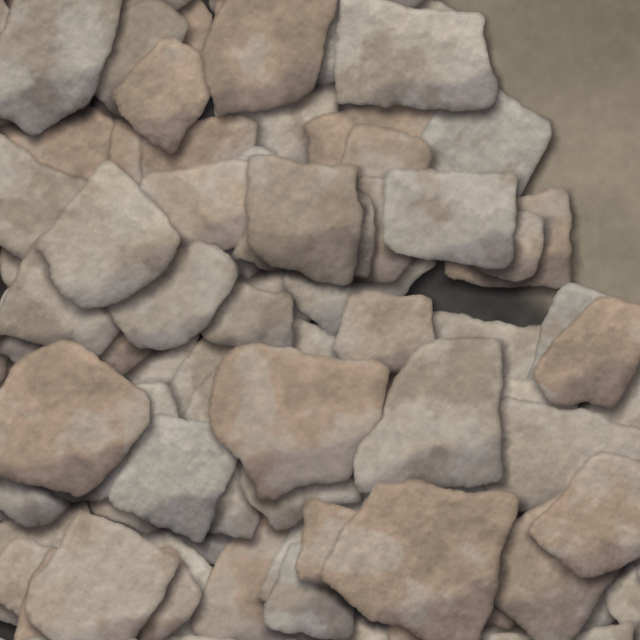
This texture is drawn by a WebGL 2 fragment shader. Its source:

```glsl
#version 300 es
precision highp float;

uniform vec2 u_resolution;
out vec4 fragColor;

const float TAU = 6.28319;
const vec2 LIGHT = vec2(-0.28, 0.96);

float hash(vec2 p) {
  vec3 q = fract(p.xyx * vec3(0.1031, 0.1030, 0.0973));
  q += dot(q, q.yzx + 33.33);
  return fract((q.x + q.y) * q.z);
}

float noise(vec2 p) {
  vec2 i = floor(p), f = fract(p);
  f = f * f * (3.0 - 2.0 * f);
  float low = mix(hash(i), hash(i + vec2(1, 0)), f.x);
  float high = mix(hash(i + vec2(0, 1)), hash(i + vec2(1, 1)), f.x);
  return mix(low, high, f.y);
}

float fbm(vec2 p) {
  float sum = 0.0, gain = 0.5;
  for (int i = 0; i < 5; i++) {
    sum += gain * noise(p);
    p = mat2(1.6, 1.2, -1.2, 1.6) * p + 7.3;
    gain *= 0.5;
  }
  return sum;
}

// Positive on the open ground, negative inside the heap
float groundSide(vec2 p) {
  float upper = dot(p, vec2(0.69, 0.72)) - 1.09;
  float lower = dot(p, vec2(0.82, 0.57)) - 0.96;
  return min(min(upper, lower), p.x - 0.81);
}

// Block with two cut corners: xy = outward normal, z = signed distance
vec3 stoneShape(vec2 p, float radius, float aspect, float angle, vec2 seed) {
  const float ROUNDING = 0.006;
  float total = 0.0;
  vec2 normal = vec2(0);
  for (int i = 0; i < 7; i++) {
    float k = float(i);
    float turn = i < 4 ? k + 0.4 * hash(seed + k * 3.7) : 4.0 * hash(seed + k * 3.7);
    float a = turn * TAU / 4.0;
    float reach = radius * length(vec2(aspect * cos(a), sin(a)));
    reach *= (i < 4 ? 0.86 : 1.0) + 0.2 * hash(seed + k * 5.1 + 40.0);
    vec2 dir = vec2(cos(a + angle), sin(a + angle));
    float weight = exp((dot(p, dir) - reach) / ROUNDING);
    total += weight;
    normal += dir * weight;
  }
  return vec3(normal / total, ROUNDING * log(total));
}

vec3 stoneColor(vec2 p, vec3 shape, float radius, vec2 seed, vec3 surface) {
  float tint = hash(seed + 11.0);
  vec3 base = mix(vec3(0.615, 0.535, 0.465), vec3(0.645, 0.60, 0.54), smoothstep(0.1, 0.6, tint));
  base = mix(base, vec3(0.625, 0.60, 0.56), smoothstep(0.8, 1.0, tint));
  base *= 0.98 + 0.08 * hash(seed + 23.0);

  // Mineral stains and pale crust
  float patchy = surface.y + 0.16 * (hash(seed + 31.0) - 0.5);
  base = mix(base, vec3(0.53, 0.47, 0.405), 0.5 * smoothstep(0.50, 0.66, patchy));
  base = mix(base, vec3(0.69, 0.66, 0.615), 0.5 * (1.0 - smoothstep(0.32, 0.46, patchy)));

  // Broken faces meeting along uneven ridges
  float slant = TAU * hash(seed + 71.0);
  float uneven = 0.05 * (surface.y - 0.5) + 0.02 * (surface.x - 0.5);
  float ridge = dot(p, vec2(cos(slant), sin(slant))) - 0.35 * radius + uneven;
  float lower = -dot(p, LIGHT) - 0.5 * radius + uneven;
  float face = smoothstep(-0.003, 0.005, ridge);
  float underside = smoothstep(-0.008, 0.018, lower);
  float light = 1.0 + 0.07 * face * sin(slant + 0.3) - 0.12 * underside;

  // Narrow worn rim and rough relief
  float bevel = smoothstep(-0.02, -0.002, shape.z);
  light += bevel * (0.10 * dot(shape.xy, LIGHT) - 0.03);
  light += surface.z * mix(0.7, 1.4, hash(seed + 47.0)) + 0.16 * (surface.x - 0.5);
  light *= 1.0 - 0.18 * smoothstep(-0.007, 0.001, shape.z);
  return base * light * mix(vec3(1), vec3(0.95, 0.95, 1.0), underside);
}

// Paints one layer of scattered stones over the colour below
vec3 stoneLayer(vec3 color, vec2 p, float cell, float size, float share, float salt, vec3 surface, float pixel) {
  vec2 home = floor(p / cell);
  for (int j = 1; j >= -1; j--) {
    for (int i = -1; i <= 1; i++) {
      vec2 id = home + vec2(i, j);
      vec2 seed = id + salt;
      vec2 jitter = vec2(hash(seed + 61.0), hash(seed + 83.0)) - 0.5;
      vec2 center = (id + 0.5 + 0.5 * jitter) * cell;
      if (hash(seed + 97.0) > share || groundSide(center) > -0.45 * cell) continue;
      vec2 q = p - center;
      float radius = cell * size * mix(0.82, 1.08, hash(seed + 13.0));
      if (length(q) > 2.2 * radius + 0.04) continue;

      float aspect = mix(1.1, 1.65, hash(seed + 17.0));
      float lean = hash(seed + 19.0);
      float angle = lean < 0.5 ? mix(-0.75, -0.1, lean * 2.0) : mix(0.4, 1.1, lean * 2.0 - 1.0);
      vec3 shape = stoneShape(q, radius, aspect, angle, seed);
      float shadow = stoneShape(q + vec2(-0.005, 0.010), radius, aspect, angle, seed).z;
      color *= mix(vec3(0.43, 0.42, 0.44), vec3(1), smoothstep(-0.010, 0.013, shadow));
      float cover = 1.0 - smoothstep(-pixel, pixel, shape.z);
      color = mix(color, stoneColor(q, shape, radius, seed, surface), cover);
    }
  }
  return color;
}

void main() {
  vec2 uv = gl_FragCoord.xy / u_resolution.y;
  float pixel = 1.2 / u_resolution.y;

  // Surface: x = grain, y = stains, z = relief
  float rough = fbm(uv * 32.0);
  float relief = rough - fbm((uv + LIGHT * 0.005) * 32.0);
  vec3 surface = vec3(fbm(uv * 85.0 + 9.0), fbm(uv * 15.0 + 4.0), relief * 0.4);

  // Dusty ground, darker towards the far corner
  vec3 ground = mix(vec3(0.54, 0.50, 0.435), vec3(0.61, 0.56, 0.49), smoothstep(0.3, 0.65, fbm(uv * 5.0 + 20.0)));
  ground *= 1.0 + 0.10 * (surface.x - 0.5) + 0.10 * (rough - 0.5);
  ground *= 0.86 + 0.14 * smoothstep(0.0, 0.45, distance(uv, vec2(1.0)));
  vec3 gap = vec3(0.25, 0.235, 0.225) * (0.8 + 0.4 * rough);
  vec3 color = mix(gap, ground, smoothstep(-0.16, -0.09, groundSide(uv)));

  // Heap, from small buried stones to large ones on top
  vec2 wobble = vec2(fbm(uv * 14.0 + 50.0), fbm(uv * 14.0 + 80.0)) - 0.48;
  vec2 p = uv + 0.026 * wobble + 0.010 * (rough - 0.5);
  color = stoneLayer(color, p, 0.17, 0.52, 1.0, 510.0, surface, pixel);
  color = stoneLayer(color, p, 0.14, 0.44, 0.85, 100.0, surface, pixel);
  color = stoneLayer(color, p, 0.20, 0.38, 0.75, 230.0, surface, pixel);
  color = stoneLayer(color, p, 0.27, 0.37, 0.85, 370.0, surface, pixel);

  fragColor = vec4(clamp(color, 0.0, 1.0), 1.0);
}
```
